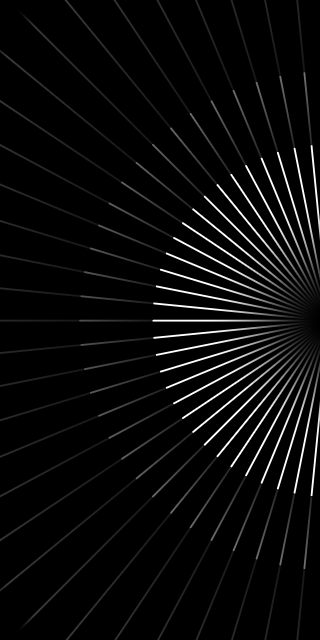
Reproduce this background procedurally as a Shadertoy shader.

```glsl
// Radial burst of thin spokes on black, centred just beyond the right edge.
// The angle is folded into one sector; each spoke is three round-capped
// segments in concentric rings, every segment brightening outward.

const float TAU = 6.2831853;
const float RAY_COUNT = 64.0;

// Lengths are fractions of the canvas height.
const vec2  CENTER = vec2(0.5137, 0.499);
const float INNER_RADIUS = 0.2755;
const float MIDDLE_RADIUS = 0.390;
const float OUTER_RADIUS = 0.690;
const float HALF_WIDTH = 0.00145;
const float CORE_DARK = 0.013;
const float CORE_BRIGHT = 0.195;
const float OUTER_FADE = 0.045;

// Brightness at the start and end of the two dimmer rings.
const vec2 MIDDLE_TONE = vec2(0.12, 0.38);
const vec2 OUTER_TONE = vec2(0.09, 0.25);
const float SIDE_DIMMING = 0.82;
const float POLE_GAIN = 1.18;

// Rotate a point into the sector of its nearest spoke, along +x.
vec2 foldToRay(vec2 p) {
    float sector = TAU / RAY_COUNT;
    float angle = atan(p.y, p.x);
    float offset = angle - sector * floor(angle / sector + 0.5);
    return length(p) * vec2(cos(offset), sin(offset));
}

// Antialiased coverage of a round-capped segment on the x axis.
float segment(vec2 p, float start, float end, float pixel) {
    float alongGap = p.x - clamp(p.x, start + HALF_WIDTH, end - HALF_WIDTH);
    float dist = length(vec2(alongGap, p.y)) - HALF_WIDTH;
    return clamp(0.5 - dist / pixel, 0.0, 1.0);
}

// Linear brightness ramp between two radii.
float ramp(float r, float start, float end, vec2 tone) {
    return mix(tone.x, tone.y, clamp((r - start) / (end - start), 0.0, 1.0));
}

void mainImage(out vec4 fragColor, in vec2 fragCoord) {
    float pixel = 1.0 / iResolution.y;
    vec2 p = fragCoord * pixel - CENTER;
    vec2 ray = foldToRay(p);
    float radius = ray.x;

    // Bright inner spokes dissolve into the dark core.
    float inner = segment(ray, 0.0, INNER_RADIUS, pixel)
                * smoothstep(CORE_DARK, CORE_BRIGHT, radius);

    // Middle spokes are slightly stronger towards the vertical.
    float upright = abs(p.y) / max(length(p), pixel);
    float middle = segment(ray, INNER_RADIUS, MIDDLE_RADIUS, pixel)
                 * ramp(radius, INNER_RADIUS, MIDDLE_RADIUS, MIDDLE_TONE)
                 * mix(SIDE_DIMMING, POLE_GAIN, upright);

    // Faint outer spokes vanish towards the far corners.
    float outer = segment(ray, MIDDLE_RADIUS, OUTER_RADIUS, pixel)
                * ramp(radius, MIDDLE_RADIUS, OUTER_RADIUS, OUTER_TONE)
                * (1.0 - smoothstep(OUTER_RADIUS - OUTER_FADE, OUTER_RADIUS, radius));

    fragColor = vec4(vec3(max(inner, max(middle, outer))), 1.0);
}
```
